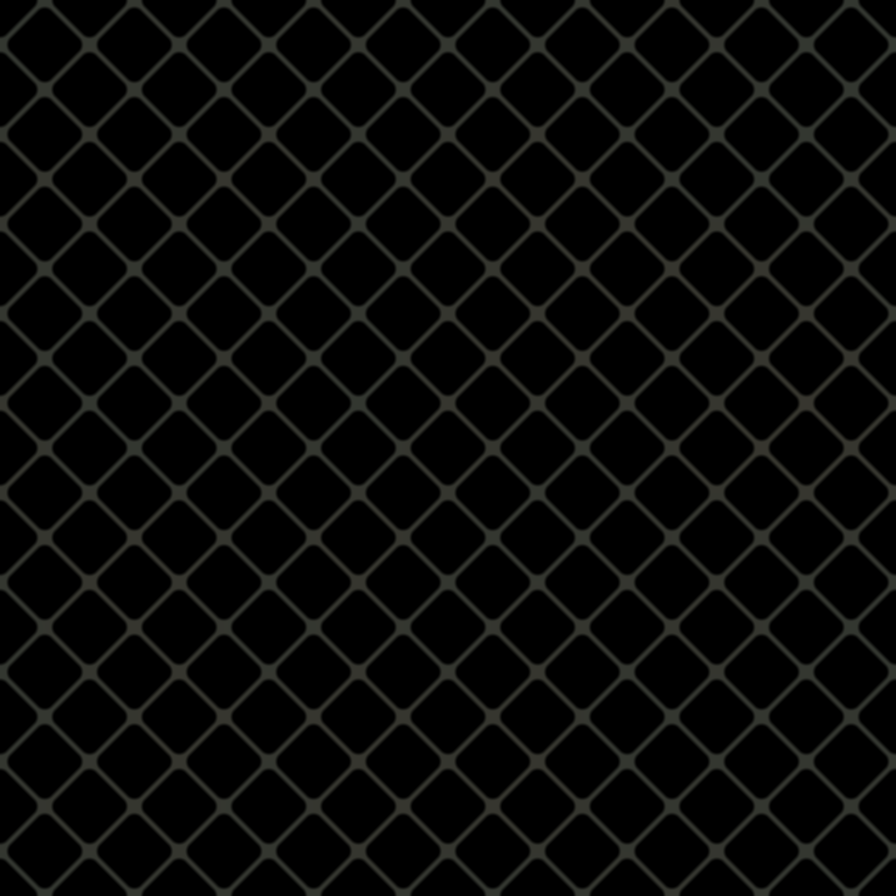
This pattern is drawn by a three.js fragment shader. Its source:

```glsl
varying vec2 vUv;

const float REPEATS = 10.0;
const float WIRE_WIDTH = 0.0055;
const float SOFTNESS = 0.0026;
const float CORNER_RADIUS = 0.0108;
const vec3 BACKGROUND = vec3(0.0);
const vec3 COOL_WIRE = vec3(0.200, 0.215, 0.190);
const vec3 WARM_WIRE = vec3(0.215, 0.212, 0.182);

float hash(vec2 p) {
  return fract(sin(dot(p, vec2(127.1, 311.7))) * 43758.5);
}

// Value noise that wraps after a whole number of cells
float wrappedNoise(vec2 p, float period) {
  vec2 cell = floor(p);
  vec2 f = smoothstep(0.0, 1.0, p - cell);
  vec2 low = mod(cell, period);
  vec2 high = mod(cell + 1.0, period);
  float bottom = mix(hash(low), hash(vec2(high.x, low.y)), f.x);
  float top = mix(hash(vec2(low.x, high.y)), hash(high), f.x);
  return mix(bottom, top, f.y);
}

float roundedBox(vec2 p, float halfSize, float radius) {
  vec2 q = abs(p) - halfSize + radius;
  return length(max(q, 0.0)) + min(max(q.x, q.y), 0.0) - radius;
}

// Signed distance to the nearest diamond opening, in canvas units
float diamondMesh(vec2 uv, float repeats, float wireWidth, float radius) {
  vec2 diagonal = vec2(uv.x + uv.y, uv.x - uv.y) * repeats;
  float side = inversesqrt(2.0) / repeats;
  vec2 local = (fract(diagonal + 0.5) - 0.5) * side;
  return roundedBox(local, 0.5 * (side - wireWidth), radius);
}

void main() {
  float distanceToOpening = diamondMesh(vUv, REPEATS, WIRE_WIDTH, CORNER_RADIUS);
  float wire = smoothstep(-SOFTNESS, SOFTNESS, distanceToOpening);

  // Faint drift of the wire tint
  float tint = wrappedNoise(vUv * REPEATS, REPEATS);
  vec3 wireColor = mix(COOL_WIRE, WARM_WIRE, tint);

  gl_FragColor = vec4(mix(BACKGROUND, wireColor, wire), 1.0);
}
```
